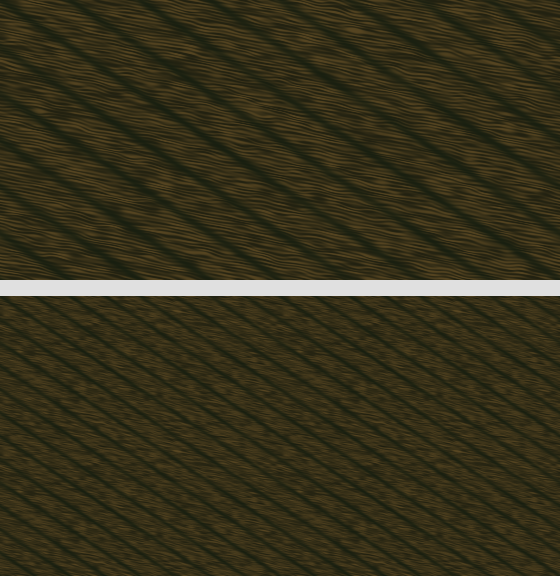
Top: one tile. Bottom: repeated 2 by 2.
Reproduce this pattern procedurally as a WebGL 2 fragment shader.

```glsl
#version 300 es
precision highp float;
// Brown fibrous cloth with slanted fine streaks, crossed by soft dark green diagonal bands.

#define BANDS vec2(8.0, 6.0)    // band repeats across and down
#define BAND_WIDTH 0.115        // soft half width, in band periods
#define BAND_STRENGTH 0.92
#define BAND_WEAR 0.30          // how much band strength varies
#define THREADS 82.0            // streak rows down the canvas
#define THREAD_DROP 31.0        // rows dropped over one canvas width
#define THREAD_DRIFT 1.1        // sideways wander of the streaks, in rows
#define REGULARITY 0.55         // share of even rows against loose hairs
#define FIBRE_DARK vec3(0.132, 0.130, 0.066)
#define FIBRE_LIGHT vec3(0.335, 0.268, 0.128)
#define BAND_COLOR vec3(0.088, 0.118, 0.062)

uniform vec2 u_resolution;
out vec4 fragColor;

const float TAU = 6.283185;

float hash(vec2 p) {
    vec3 q = fract(p.xyx * vec3(0.1031, 0.1030, 0.0973));
    q += dot(q, q.yzx + 33.33);
    return fract((q.x + q.y) * q.z);
}

// Random value of a lattice cell; crossing the right edge also shifts rows by the shear.
float cellValue(vec2 cell, vec2 count, float shear, float seed) {
    float turns = floor((cell.x + 0.5) / count.x);
    cell -= turns * vec2(count.x, shear);
    cell.y -= floor((cell.y + 0.5) / count.y) * count.y;
    return hash(cell + seed);
}

// Tiling value noise on a sheared lattice.
float shearedNoise(vec2 uv, vec2 count, float shear, float seed) {
    vec2 p = uv * count + vec2(0.0, shear * uv.x);
    vec2 cell = floor(p);
    vec2 f = p - cell;
    f = f * f * (3.0 - 2.0 * f);
    float low = mix(cellValue(cell, count, shear, seed),
                    cellValue(cell + vec2(1.0, 0.0), count, shear, seed), f.x);
    float high = mix(cellValue(cell + vec2(0.0, 1.0), count, shear, seed),
                     cellValue(cell + vec2(1.0, 1.0), count, shear, seed), f.x);
    return mix(low, high, f.y);
}

// Fibre brightness: even wandering rows of varied strength, mixed with loose hairs.
float fibres(vec2 uv) {
    float drift = THREAD_DRIFT * shearedNoise(uv, vec2(30.0, 42.0), 16.0, 71.0);
    float row = THREADS * uv.y + THREAD_DROP * uv.x + drift;
    float strength = shearedNoise(uv, vec2(38.0, THREADS), THREAD_DROP, 11.0);
    float thread = (0.5 + 0.5 * sin(TAU * row)) * mix(0.3, 1.0, strength);
    float hair = shearedNoise(uv, vec2(44.0, 148.0), 56.0, 37.0);
    return mix(hair, thread, REGULARITY);
}

void main() {
    vec2 uv = gl_FragCoord.xy / u_resolution;

    // Streaked ground
    vec3 color = mix(FIBRE_DARK, FIBRE_LIGHT, smoothstep(0.06, 0.84, fibres(uv)));

    // Diagonal bands: distance to the nearest centre line, in periods
    float phase = dot(uv, BANDS);
    float offset = abs(fract(phase + 0.5) - 0.5) / BAND_WIDTH;
    float wear = shearedNoise(uv, vec2(9.0, 7.0), 0.0, 5.0);
    float band = BAND_STRENGTH * exp(-offset * offset) * (1.0 - BAND_WEAR * wear);
    color = mix(color, BAND_COLOR, band);

    fragColor = vec4(color, 1.0);
}
```
